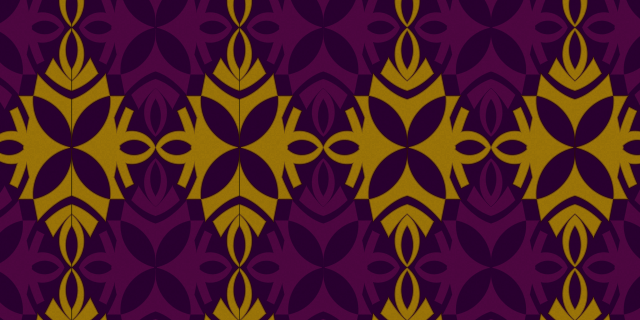
Reproduce this pattern procedurally as a WebGL 1 fragment shader.

```glsl
precision highp float;
// Staggered damask of gold four-petal medallions over smaller plum ones.

uniform vec2 u_resolution;

float hash(vec2 p) {
    vec3 q = fract(vec3(p.xyx) * 0.1031);
    q += dot(q, q.yzx + 33.33);
    return fract((q.x + q.y) * q.z);
}

// Pointed oval along y: half width and half length in size.
float leaf(vec2 p, vec2 size) {
    float radius = dot(size, size) / (2.0 * size.x);
    return length(abs(p) + vec2(radius - size.x, 0.0)) - radius;
}

// Signed distance to the curve y = c.x + c.y * x + c.z * x^2.
float flare(vec2 p, vec3 c) {
    float rise = c.x + p.x * (c.y + c.z * p.x);
    return (p.y - rise) / length(vec2(1.0, c.y + 2.0 * c.z * p.x));
}

// Ringed bud with a swept wing, growing along +y.
float crown(vec2 p, vec3 base, vec3 top, float cap, float ring, float bud) {
    float wing = max(flare(p, top), dot(p, vec2(0.89, 0.456)) - cap);
    return max(min(wing, ring), max(-flare(p, base), -bud));
}

// One medallion, mirrored across both axes.
float medallion(vec2 p) {
    p = abs(p);
    vec2 s = p.yx;

    // Body: side and top flares with a leaf cut from each quadrant
    float side = max(p.y - 62.0, flare(s, vec3(41.0, 0.18, 0.003)));
    float top = dot(p - vec2(46.0, 62.0), vec2(0.98, 0.196));
    float body = max(min(side, top), flare(p, vec3(58.0, 0.3, 0.011)));
    vec2 axis = vec2(0.596, 0.803);
    vec2 q = p - vec2(23.0, 31.0);
    float petal = leaf(vec2(dot(q, vec2(axis.y, -axis.x)), dot(q, axis)), vec2(15.0, 38.6));
    body = max(body, -min(petal, length(p) - 2.0));

    // Crowns at the sides and at the top and bottom
    float sideCrown = crown(s, vec3(49.0, 0.18, 0.003), vec3(61.0, 0.18, 0.003), 73.0,
        leaf(s - vec2(0.0, 72.0), vec2(20.0, 29.0)),
        leaf(s - vec2(0.0, 75.0), vec2(9.0, 19.0)));
    float topCrown = crown(p, vec3(68.0, 0.3, 0.011), vec3(80.0, 0.8, 0.02), 69.0,
        leaf(p - vec2(0.0, 112.0), vec2(15.0, 32.0)),
        leaf(p - vec2(0.0, 117.0), vec2(7.0, 23.0)));
    return min(body, min(sideCrown, topCrown));
}

void main() {
    // The canvas is 384 units high
    float pixel = 384.0 / u_resolution.y;
    vec2 p = gl_FragCoord.xy * pixel;
    vec2 period = vec2(201.3, 288.0);
    vec2 fromGold = p - vec2(86.0, 207.0);
    vec2 goldCell = floor(fromGold / period + 0.5);
    vec2 gold = fromGold - goldCell * period;
    vec2 plum = mod(fromGold, period) - 0.5 * period;
    float aa = 0.7 * pixel;

    // Plum medallions on the dark ground
    float plumDist = medallion(plum / 0.91) * 0.91;
    vec3 color = mix(vec3(0.30, 0.025, 0.25), vec3(0.16, 0.0, 0.185),
        smoothstep(-aa, aa, plumDist));

    // Gold medallions with a narrow brown rim
    float goldDist = medallion(gold);
    color = mix(vec3(0.17, 0.02, 0.07), color, smoothstep(0.3, 0.7 + aa, goldDist));
    vec3 metal = mix(vec3(0.60, 0.45, 0.03), vec3(0.49, 0.35, 0.07),
        smoothstep(-1.6, -0.6, goldDist));

    // Fine seam down the first two columns
    float seam = 1.0 - smoothstep(0.2, 0.4 + aa, abs(gold.x));
    metal *= 1.0 - 0.5 * seam * step(goldCell.x, 1.5);
    color = mix(metal, color, smoothstep(-aa, aa, goldDist));

    // Faint cloth grain
    color *= 0.98 + 0.04 * hash(floor(p / 1.5));
    gl_FragColor = vec4(color, 1.0);
}
```
